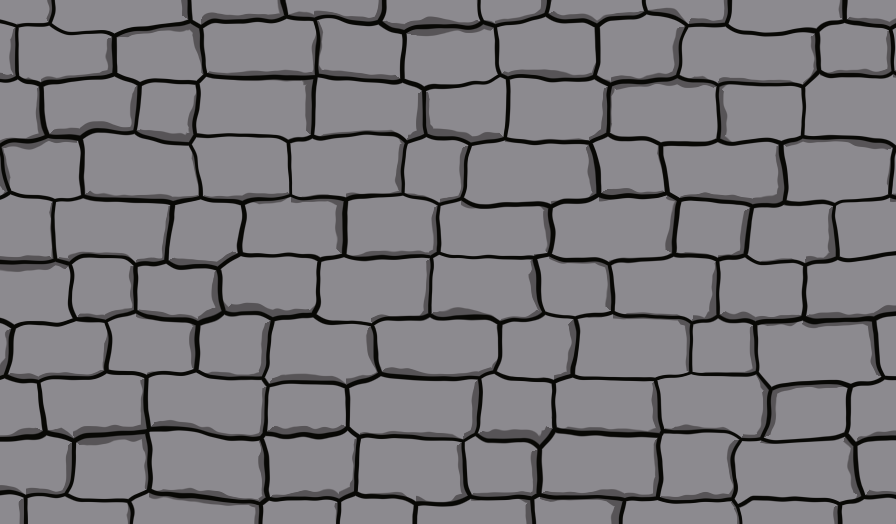
This texture is drawn by a WebGL 1 fragment shader. Its source:

```glsl
precision highp float;
// Hand-inked wall of grey, rounded stones in uneven rows, with brushed edge shadows.

uniform vec2 u_resolution;

#define STONE_SIZE vec2(0.185, 0.113)   // mean width and row height, in canvas heights
#define INSET 0.027                     // corner roundness
#define JOINT_JITTER 0.54               // spread of stone widths
#define SHIFT 0.026                     // vertical scatter of stones
#define TILT 0.16                       // spread of stone rotation
#define WARP 0.020                      // bend of the joints
#define WOBBLE 0.0045                   // shake of the pen
#define INK_HALF 0.0039                 // half width of the ink line
#define SHADE_WIDTH 0.0175              // widest edge shadow
#define STONE_COLOR vec3(0.55, 0.54, 0.56)
#define SHADE_COLOR vec3(0.34, 0.33, 0.34)
#define INK_COLOR vec3(0.03, 0.03, 0.02)

float hash(vec2 p) {
  vec3 q = fract(p.xyx * 0.1031);
  q += dot(q, q.yzx + 33.33);
  return fract((q.x + q.y) * q.z);
}

float noise(vec2 p) {
  vec2 i = floor(p), f = fract(p);
  f = f * f * (3.0 - 2.0 * f);
  return mix(mix(hash(i), hash(i + vec2(1, 0)), f.x),
             mix(hash(i + vec2(0, 1)), hash(i + vec2(1, 1)), f.x), f.y);
}

vec2 noise2(vec2 p) {
  return vec2(noise(p), noise(p + 71.3)) - 0.5;
}

// Column of the stone near x in a row; every row has its own offset.
float rowOffset(float row) {
  return hash(vec2(row, 91.0));
}

float joint(vec2 id) {
  return id.x + rowOffset(id.y) + JOINT_JITTER * (hash(id + 17.0) - 0.5);
}

// Signed distance to the core box of a stone (x) and its gradient (yz).
vec3 stoneCore(vec2 p, vec2 id) {
  float left = joint(id), right = joint(id + vec2(1, 0));
  vec2 center = vec2(0.5 * (left + right), id.y + 0.5) * STONE_SIZE;
  center.y += SHIFT * (hash(id + 43.0) - 0.5);
  vec2 halfSize = 0.5 * vec2(right - left, 1.0) * STONE_SIZE - INSET;
  halfSize += 0.012 * (hash(id + 59.0) - 0.5);

  float a = TILT * (hash(id + 5.0) - 0.5);
  mat2 turn = mat2(cos(a), sin(a), -sin(a), cos(a));
  vec2 q = (p - center) * turn;
  vec2 d = abs(q) - halfSize;
  vec2 outside = max(d, 0.0);
  float len = length(outside);
  vec2 g = len > 0.0 ? outside / len : (d.x > d.y ? vec2(1, 0) : vec2(0, 1));
  g *= vec2(q.x < 0.0 ? -1.0 : 1.0, q.y < 0.0 ? -1.0 : 1.0);
  return vec3(len + min(max(d.x, d.y), 0.0), turn * g);
}

vec2 neighborId(vec2 p, float dx, float dy) {
  float row = floor(p.y / STONE_SIZE.y) + dy;
  return vec2(floor(p.x / STONE_SIZE.x - rowOffset(row)) + dx, row);
}

void main() {
  vec2 uv = gl_FragCoord.xy / u_resolution.y;
  float px = 0.75 / u_resolution.y;
  vec2 p = uv + 3.0 + WARP * noise2(uv * 8.0) + WOBBLE * noise2(uv * 34.0);

  // The nearest core owns this point.
  vec3 own = vec3(1e3, 0.0, 0.0);
  vec2 ownId = vec2(0.0);
  for (int j = -1; j <= 1; j++) {
    for (int i = -2; i <= 2; i++) {
      vec2 id = neighborId(p, float(i), float(j));
      vec3 core = stoneCore(p, id);
      if (core.x < own.x) { own = core; ownId = id; }
    }
  }

  // Distance to the joint with the closest neighbor, and its outward normal.
  float edge = 1e3;
  vec2 normal = vec2(0.0);
  for (int j = -1; j <= 1; j++) {
    for (int i = -2; i <= 2; i++) {
      vec2 id = neighborId(p, float(i), float(j));
      if (id == ownId) continue;
      vec3 core = stoneCore(p, id);
      vec2 across = own.yz - core.yz;
      float slope = max(length(across), 0.35);
      float d = (core.x - own.x) / slope;
      if (d < edge) { edge = d; normal = across / slope; }
    }
  }

  // Brushed shadow, mostly on the right and lower sides of each stone.
  vec2 scatter = vec2(hash(ownId + 7.0), hash(ownId + 29.0)) - 0.5;
  vec2 shadeDir = normalize(vec2(0.5, -0.3) + 1.3 * scatter);
  float brush = 0.65 * noise(uv * 17.0 + 9.0) + 0.35 * noise(uv * 55.0);
  float facing = smoothstep(-0.1, 0.8, dot(normal, shadeDir));
  float shade = INK_HALF + SHADE_WIDTH * (facing * (0.2 + brush) - 0.2);

  float ink = INK_HALF * (0.75 + 0.5 * noise(uv * 13.0 + 40.0));
  vec3 color = mix(SHADE_COLOR, STONE_COLOR, smoothstep(-px, px, edge - shade));
  color = mix(INK_COLOR, color, smoothstep(-px, px, edge - ink));
  gl_FragColor = vec4(color, 1.0);
}
```
